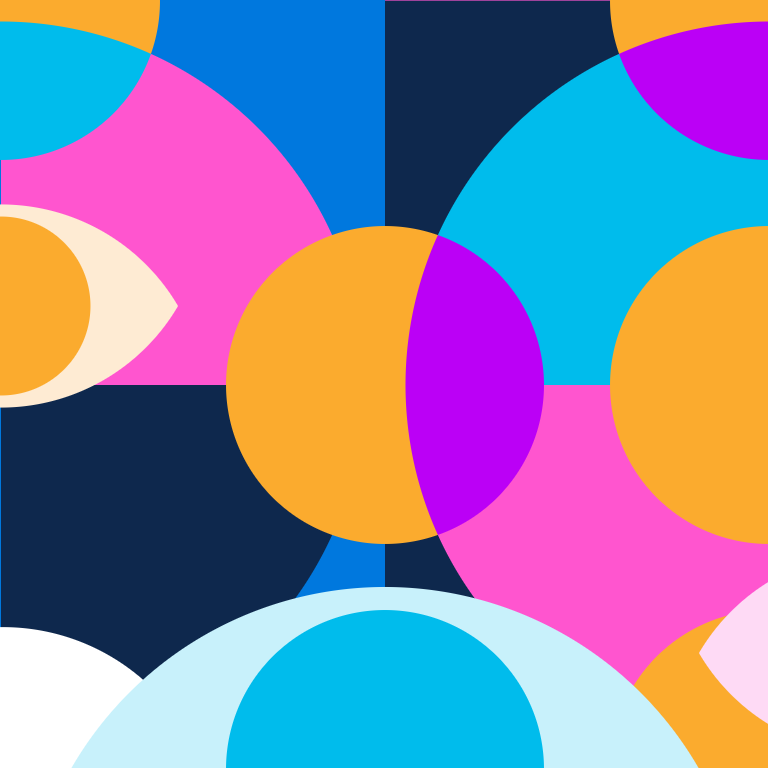
Give the GLSL for this background, as a three.js fragment shader.

```glsl
// Geometric mosaic of overlapping flat discs, quarter circles and almond eyes.
varying vec2 vUv;

const vec3 BLUE = vec3(0.0, 0.471, 0.871);
const vec3 NAVY = vec3(0.055, 0.157, 0.302);
const vec3 CYAN = vec3(0.0, 0.737, 0.925);
const vec3 PINK = vec3(1.0, 0.333, 0.812);
const vec3 ORANGE = vec3(0.984, 0.671, 0.18);
const vec3 PURPLE = vec3(0.733, 0.0, 0.965);

const float DOT_RADIUS = 0.414;
const float BIG_RADIUS = 0.9466;

float disc(vec2 p, float radius) {
  return length(p) - radius;
}

// Almond made of two crossing arcs
float almond(vec2 p) {
  return length(vec2(p.x, abs(p.y) + 0.2695)) - 0.534;
}

// Smooth coverage of a signed distance, one pixel wide
float fill(float d, float pixel) {
  return clamp(0.5 - d / pixel, 0.0, 1.0);
}

void main() {
  // Tile space: two by two unit tiles meeting at (1, 0)
  vec2 p = (vUv - vec2(0.0013, 0.4987)) * 2.0;
  float pixel = fwidth(p.x);
  float rightHalf = fill(1.0 - p.x, pixel);
  float upperHalf = fill(-p.y, pixel);

  // Tile grounds and the large quarter circles
  float bigLeft = fill(disc(p, BIG_RADIUS), pixel);
  float bigRight = fill(disc(p - vec2(2.0, 0.0), BIG_RADIUS), pixel);
  vec3 color = mix(BLUE, NAVY, rightHalf);
  color = mix(color, mix(NAVY, PINK, upperHalf), bigLeft);
  color = mix(color, mix(PINK, CYAN, upperHalf), bigRight);

  // Thin seams where neighbouring tiles begin
  color = mix(color, BLUE, fill(p.x, pixel));
  color = mix(color, PINK, 0.6 * rightHalf * fill(1.0 - p.y, pixel));

  // Column of dots down the right side
  float row = floor(p.y + 0.5);
  float column = fill(disc(vec2(p.x - 2.0, p.y - row), DOT_RADIUS), pixel);
  color = mix(color, mix(ORANGE, PURPLE, bigRight * step(0.5, row)), column);

  // Centre and top left dots, recoloured where they cross the large circles
  float centreDot = fill(disc(p - vec2(1.0, 0.0), DOT_RADIUS), pixel);
  color = mix(color, mix(ORANGE, PURPLE, bigRight), centreDot);
  float cornerDot = fill(disc(p - vec2(0.0, 1.0), DOT_RADIUS), pixel);
  color = mix(color, mix(ORANGE, CYAN, bigLeft), cornerDot);

  // Cream eye on the left, pale pink eye on the right
  vec2 eye = p - vec2(0.0, 0.2057);
  color = mix(color, vec3(0.996, 0.922, 0.827), fill(almond(eye), pixel));
  color = mix(color, ORANGE, fill(disc(eye, 0.233), pixel));
  float pinkEye = almond(p - vec2(2.2786, -0.698));
  color = mix(color, vec3(0.996, 0.855, 0.961), fill(pinkEye, pixel));

  // White arc and the great pale eye rising from the bottom
  float whiteArc = disc(p - vec2(0.005, -1.185), 0.5545);
  color = mix(color, vec3(1.0), fill(whiteArc, pixel));
  float paleEye = disc(p - vec2(1.0, -1.469), 0.943);
  color = mix(color, vec3(0.784, 0.945, 0.984), fill(paleEye, pixel));
  color = mix(color, CYAN, fill(disc(p - vec2(1.0, -1.0), DOT_RADIUS), pixel));

  gl_FragColor = vec4(color, 1.0);
}
```
